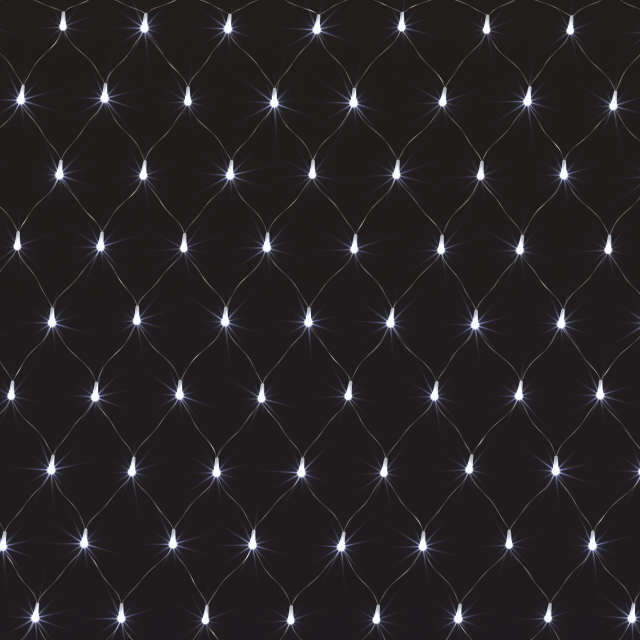
Reproduce this pattern procedurally as a Shadertoy shader.

```glsl
const float PI = 3.14159265;
const vec2 PITCH = vec2(0.1322, 0.1162);     // lamp spacing across and down
const vec2 FIRST_LAMP = vec2(0.095, 0.961);
const vec2 SOCKET = vec2(0.0022, 0.0215);    // LED centre to socket top
const float WIRE_RADIUS = 0.0007;

float hash(vec2 p) {
    vec3 q = fract(vec3(p.xyx) * 0.1031);
    q += dot(q, q.yzx + 33.33);
    return fract((q.x + q.y) * q.z);
}

float isOdd(float row) {
    return mod(row, 2.0);
}

// Alternate rows shift by half a pitch; lower rows drift to the left
float rowStart(float row) {
    return FIRST_LAMP.x - 0.5 * PITCH.x * isOdd(row) - 0.00055 * row * row;
}

vec2 lampPosition(vec2 id) {
    vec2 jitter = vec2(hash(id + 17.3), hash(id + 41.9)) - 0.5;
    float x = rowStart(id.y) + id.x * PITCH.x + 0.010 * jitter.x;
    float sag = 0.010 * x * max(0.0, 1.0 - id.y / 5.0);
    float y = FIRST_LAMP.y - id.y * PITCH.y + 0.006 * jitter.y - sag;
    return vec2(x, id.y < 0.0 ? 1.012 : y);
}

vec2 socketOffset(vec2 id) {
    return SOCKET + vec2(0.004 * (hash(id + 5.1) - 0.5), 0.0);
}

float coverage(float dist, float pixel) {
    return clamp(0.5 - dist / pixel, 0.0, 1.0);
}

// Horizontal position of a slack wire at t from top to bottom
float wireX(vec2 top, vec2 bottom, float t, float seed) {
    float bend = mix(t, smoothstep(0.0, 1.0, t), 0.55);
    float wobble = sin(PI * t) * sin(9.0 * t + 6.28 * seed);
    return mix(top.x, bottom.x, bend) + 0.0025 * wobble;
}

vec3 addWire(vec3 color, vec2 p, vec2 top, vec2 bottom, float seed, float pixel) {
    float drop = top.y - bottom.y;
    float t = (top.y - p.y) / drop;
    if (t < 0.0 || t > 1.0) return color;
    float x = wireX(top, bottom, t, seed);
    float slope = (wireX(top, bottom, t + 0.01, seed) - x) / (0.01 * drop);
    float dist = abs(p.x - x) / sqrt(1.0 + slope * slope) - WIRE_RADIUS;
    float glint = pow(0.5 + 0.5 * sin(8.0 * t + 40.0 * seed), 14.0);
    float shade = 0.33 + 0.08 * sin(21.0 * t + 30.0 * seed) + 0.4 * glint * seed * seed;
    return mix(color, shade * vec3(1.04, 1.0, 0.95), coverage(dist, pixel));
}

// Narrow rays of uneven length, one per angular sector
float starRays(vec2 q, float count, float seed) {
    float r = length(q);
    float turn = (atan(q.y, q.x) / (2.0 * PI) + 0.5) * count + 0.35 + 0.3 * seed;
    float sector = mod(floor(turn), count);
    float across = r * sin((fract(turn) - 0.5) * 2.0 * PI / count);
    float reach = mix(0.006, 0.016, hash(vec2(sector, 91.0 * seed)));
    float width = 0.0013;
    return exp(-across * across / (width * width) - r / reach);
}

// Tapered socket, wider at the LED
float socketDistance(vec2 q, vec2 tip) {
    float h = clamp(dot(q, tip) / dot(tip, tip), 0.0, 1.0);
    return length(q - tip * h) - mix(0.0046, 0.0027, h);
}

vec3 addLamp(vec3 color, vec2 q, vec2 tip, float seed, float pixel) {
    float r = length(q);
    float power = mix(0.5, 1.1, smoothstep(0.0, 0.6, seed));
    vec3 body = mix(vec3(0.95, 0.97, 1.0), vec3(0.66, 0.68, 0.70),
                    smoothstep(0.1, 1.0, q.y / tip.y));
    color = mix(color, body, coverage(socketDistance(q, tip), pixel));
    color += vec3(0.62, 0.68, 1.0) * power * 0.95 * starRays(q, 11.0, seed);
    color += vec3(0.42, 0.46, 0.72) * power * 0.45 * exp(-r / 0.0075);
    float core = smoothstep(0.0085, 0.0045, r / mix(0.8, 1.0, power));
    return mix(color, vec3(0.98, 0.99, 1.0), core);
}

void mainImage(out vec4 fragColor, in vec2 fragCoord) {
    vec2 p = fragCoord / iResolution.y;
    float pixel = 1.0 / iResolution.y;
    vec3 color = mix(vec3(0.122, 0.107, 0.116), vec3(0.128, 0.112, 0.108), p.y);
    float nearRow = floor((FIRST_LAMP.y - p.y) / PITCH.y);

    // Wires run from each LED to the two sockets below it
    for (float dr = -1.0; dr <= 1.0; dr++) {
        float row = nearRow + dr;
        if (row < -1.0) continue;
        float nearCol = floor((p.x - rowStart(row)) / PITCH.x + 0.5);
        for (float dc = -1.0; dc <= 1.0; dc++) {
            vec2 id = vec2(nearCol + dc, row);
            vec2 lamp = lampPosition(id);
            for (float side = 0.0; side <= 1.0; side++) {
                vec2 child = vec2(id.x - isOdd(row) + side, row + 1.0);
                vec2 end = lampPosition(child) + socketOffset(child);
                color = addWire(color, p, lamp, end, hash(id + 63.7 * (side + 1.0)), pixel);
            }
            if (row >= 0.0)
                color = addLamp(color, p - lamp, socketOffset(id), hash(id + 8.6), pixel);
        }
    }
    fragColor = vec4(min(color, 1.0), 1.0);
}
```
